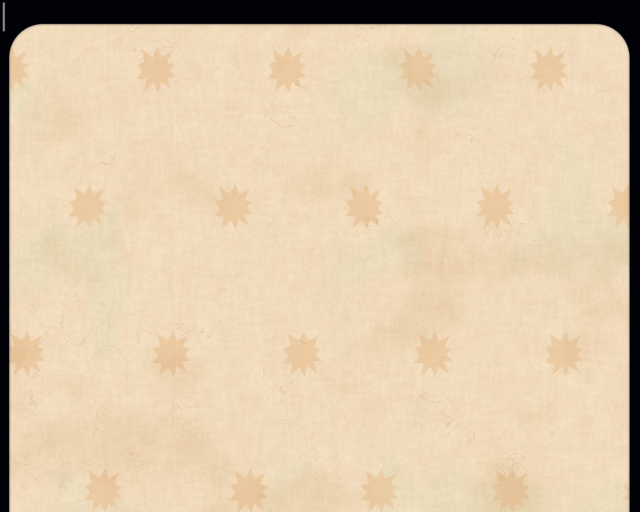
This pattern is drawn by a Shadertoy shader. Its source:

```glsl
float hash(vec2 p) {
    vec3 q = fract(p.xyx * vec3(0.1031, 0.1030, 0.0973));
    q += dot(q, q.yzx + 33.33);
    return fract((q.x + q.y) * q.z);
}

float noise(vec2 p) {
    vec2 i = floor(p), f = fract(p);
    f = f * f * (3.0 - 2.0 * f);
    return mix(mix(hash(i), hash(i + vec2(1, 0)), f.x),
               mix(hash(i + vec2(0, 1)), hash(i + vec2(1, 1)), f.x), f.y);
}

float fbm(vec2 p) {
    float sum = 0.0, amp = 0.5;
    for (int i = 0; i < 5; i++) {
        sum += amp * noise(p);
        p = mat2(1.6, 1.2, -1.2, 1.6) * p + 7.3;
        amp *= 0.5;
    }
    return sum;
}

float roundedBox(vec2 p, vec2 halfSize, float radius) {
    vec2 q = abs(p) - halfSize + radius;
    return length(max(q, 0.0)) + min(max(q.x, q.y), 0.0) - radius;
}

// Ten-pointed burst with uneven spokes, longest on the diagonals
float starburst(vec2 p) {
    float angle = atan(p.y, p.x);
    float sector = 0.62832;
    float warped = angle + 0.122 * cos(angle - 0.9) - 0.331;
    float folded = abs(mod(warped + 0.5 * sector, sector) - 0.5 * sector);
    float reach = 0.0435 - 0.0036 * cos(4.0 * angle) - 0.0046 * cos(2.0 * angle);
    vec2 q = length(p) * vec2(cos(folded), sin(folded));
    vec2 tip = vec2(reach, 0.0);
    vec2 edge = 0.0265 * vec2(0.951, 0.309) - tip;
    return dot(q - tip, normalize(vec2(edge.y, -edge.x)));
}

// Staggered rows, with a wider gap after the first column
float starField(vec2 p) {
    float d = 1.0;
    for (int row = 0; row < 4; row++) {
        float odd = float(row % 2), pair = float(row / 2);
        for (int col = 0; col < 5; col++) {
            vec2 center = vec2(0.0488 + 0.2557 * float(col) + 0.1515 * odd + 0.03 * pair,
                               0.136 + 0.268 * odd + 0.555 * pair);
            if (col == 0) center.x -= 0.029;
            d = min(d, starburst(vec2(p.x - center.x, center.y - p.y)));
        }
    }
    return d;
}

vec3 agedPaper(vec2 p, float starMask) {
    vec3 color = mix(vec3(0.945, 0.858, 0.738), vec3(0.921, 0.791, 0.634), starMask);

    // Pale green and tan stains
    float green = smoothstep(0.52, 0.72, fbm(p * vec2(9.0, 6.0) + 4.0));
    float tan_ = smoothstep(0.48, 0.75, fbm(p * vec2(6.0, 8.0) + 21.0));
    color = mix(color, vec3(0.90, 0.86, 0.73), 0.55 * green * (1.0 - 0.7 * starMask));
    color *= 1.0 - tan_ * vec3(0.025, 0.045, 0.07);

    // Fibres and grain
    float fibres = noise(p * vec2(170.0, 35.0)) + noise(p * vec2(40.0, 150.0)) - 1.0;
    float grain = noise(p * 240.0) - 0.5;
    color += (0.016 * fibres + 0.024 * grain + 0.03 * (fbm(p * 28.0) - 0.48))
             * vec3(0.8, 1.0, 1.15) * (1.0 - 0.5 * starMask);

    // Short broken creases
    float ridge = abs(fbm(p * vec2(20.0, 26.0) + 50.0) - 0.48);
    float worn = smoothstep(0.5, 0.68, fbm(p * 11.0 + 80.0));
    float crease = (1.0 - smoothstep(0.0, 0.016, ridge)) * worn;
    return color * (1.0 - crease * vec3(0.05, 0.07, 0.10));
}

void mainImage(out vec4 fragColor, in vec2 fragCoord) {
    // Height is one unit, measured downward from the top
    vec2 p = vec2(fragCoord.x, iResolution.y - fragCoord.y) / iResolution.y;
    float soft = max(0.0018, 0.75 / iResolution.y);

    float starMask = 1.0 - smoothstep(-soft, soft, starField(p));
    vec3 paper = agedPaper(p, starMask);

    // Dark surround, a faint upright mark, then the rounded sheet
    vec3 color = vec3(0.002, 0.006, 0.028);
    float mark = roundedBox(p - vec2(0.0075, 0.033), vec2(0.002, 0.028), 0.001);
    color = mix(color, vec3(0.59, 0.57, 0.55), 1.0 - smoothstep(-soft, soft, mark));

    float sheet = roundedBox(p - vec2(0.6238, 1.047), vec2(0.6058, 1.0), 0.066);
    paper *= 1.0 - 0.12 * smoothstep(-0.006, 0.0, sheet);
    color = mix(color, paper, 1.0 - smoothstep(-soft, soft, sheet));

    fragColor = vec4(color, 1.0);
}
```
